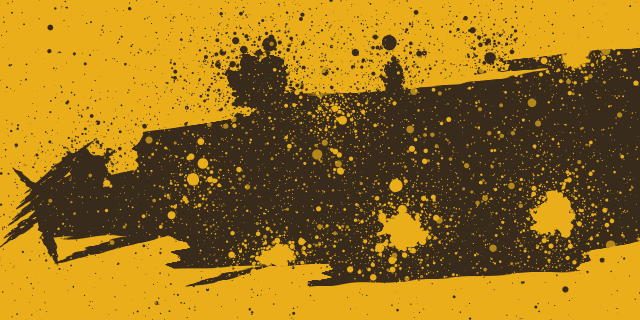
Write a Shadertoy shader that draws this background.

```glsl
#define YELLOW vec3(0.914, 0.682, 0.102)
#define INK vec3(0.220, 0.170, 0.110)
#define EDGE_ROUGHNESS 0.016
#define BRISTLE_FREQ 75.0
#define SPRAY_LAYERS 6
#define SPRAY_CELL 0.046
#define SPRAY_FALLOFF 1.7
#define DUST_AMOUNT 0.05

float hash(vec2 p) {
    return fract(sin(dot(p, vec2(127.1, 311.7))) * 43758.5453);
}

float noise(vec2 p) {
    vec2 i = floor(p), f = fract(p);
    f = f * f * (3.0 - 2.0 * f);
    return mix(mix(hash(i), hash(i + vec2(1, 0)), f.x),
               mix(hash(i + vec2(0, 1)), hash(i + vec2(1, 1)), f.x), f.y);
}

// Turns a distance (positive inside) into antialiased coverage
float cover(float d) {
    return clamp(0.5 + d * iResolution.y, 0.0, 1.0);
}

// Slanted band: x span, y of the top and bottom edge at both ends, ragged ends
float stroke(vec2 p, vec2 span, vec2 top, vec2 bottom, float rag) {
    float t = (p.x - span.x) / (span.y - span.x);
    float slope = (top.y - top.x) / (span.y - span.x);
    float lane = p.y - slope * p.x;
    float fray = rag * (0.6 * noise(vec2(lane * BRISTLE_FREQ, span.x * 9.0))
                      + 0.4 * noise(vec2(lane * 22.0, span.y * 5.0)));
    float rough = EDGE_ROUGHNESS * (noise(vec2(p.x * 9.0, lane * 90.0)) - 0.5);
    float sides = min(mix(top.x, top.y, t) - p.y, p.y - mix(bottom.x, bottom.y, t));
    float ends = min(p.x - span.x, span.y - p.x) - fray;
    return cover(min(sides + rough, ends));
}

// Thin tapered hair mark from a to b
float bristle(vec2 p, vec2 a, vec2 b, float width) {
    vec2 axis = b - a;
    float h = clamp(dot(p - a, axis) / dot(axis, axis), 0.0, 1.0);
    float taper = 0.15 + 0.85 * sin(3.14159 * h);
    float grain = 0.5 + noise(p * vec2(30.0, 110.0));
    return cover(width * taper * grain - length(p - a - h * axis));
}

float drop(vec2 p, vec2 centre, float radius) {
    float wobble = 0.2 * radius * (noise(p * 70.0) - 0.5);
    return cover(radius + wobble - length(p - centre));
}

// Dots thinning out from a centre, around an irregular solid core
float spray(vec2 p, vec2 centre, vec2 spread, float amount, float core) {
    vec2 offset = (p - centre) / spread;
    float blot = 0.65 * noise(p * 38.0) + 0.35 * noise(p * 95.0) - 0.5;
    float ink = core > 0.0 ? cover((core - length(offset) + 1.1 * blot * core) * spread.y * 0.7) : 0.0;
    float size = SPRAY_CELL;
    for (int i = 0; i < SPRAY_LAYERS; i++) {
        float turn = 0.6 + 1.1 * float(i);
        mat2 rot = mat2(cos(turn), sin(turn), -sin(turn), cos(turn));
        vec2 q = rot * p / size, id = floor(q);
        vec2 seed = id + 17.0 * float(i) + floor(centre * 50.0);
        vec2 away = (transpose(rot) * (id + 0.5) * size - centre) / spread;
        float chance = amount * exp(-SPRAY_FALLOFF * length(away));
        float grow = hash(seed + 3.7);
        float radius = mix(0.08, 0.40, grow * grow) * (0.55 + 0.45 * exp(-dot(away, away)));
        vec2 jitter = vec2(hash(seed + 8.1), hash(seed + 5.3)) - 0.5;
        vec2 spot = id + 0.5 + jitter * (1.0 - 2.0 * radius);
        float dotInk = cover((radius - length(q - spot)) * size);
        ink = max(ink, dotInk * step(hash(seed), chance));
        size *= 0.73;
    }
    return ink;
}

void mainImage(out vec4 fragColor, in vec2 fragCoord) {
    vec2 p = fragCoord / iResolution.y;
    p.x += 1.0 - 0.5 * iResolution.x / iResolution.y;

    // Broad brush body
    float ink = stroke(p, vec2(0.38, 2.2), vec2(0.575, 0.880), vec2(0.26, 0.30), 0.09);
    ink = max(ink, stroke(p, vec2(0.76, 1.36), vec2(0.698, 0.724), vec2(0.50, 0.50), 0.08));
    ink = max(ink, stroke(p, vec2(1.50, 2.2), vec2(0.805, 0.868), vec2(0.70, 0.70), 0.16));
    ink = max(ink, stroke(p, vec2(0.09, 0.60), vec2(0.420, 0.490), vec2(0.25, 0.27), 0.07));
    ink = max(ink, stroke(p, vec2(0.48, 1.14), vec2(0.350, 0.350), vec2(0.16, 0.185), 0.14));
    ink = max(ink, stroke(p, vec2(0.92, 1.92), vec2(0.350, 0.350), vec2(0.10, 0.165), 0.15));
    ink = max(ink, stroke(p, vec2(1.70, 2.2), vec2(0.400, 0.400), vec2(0.17, 0.305), 0.08));

    // Dry hairs fanning off the left and lower edges
    for (int i = 0; i < 8; i++) {
        float k = float(i);
        vec2 fan = vec2(0.013 * k, 0.225 + 0.026 * k + 0.02 * hash(vec2(k, 2.0)));
        ink = max(ink, bristle(p, fan, fan + vec2(0.20, 0.15), 0.009));
        vec2 low = vec2(0.17 + 0.04 * k, 0.175 + 0.010 * k);
        ink = max(ink, bristle(p, low, low + vec2(0.22, 0.085), 0.010));
    }
    ink = max(ink, bristle(p, vec2(0.04, 0.475), vec2(0.20, 0.33), 0.014));
    ink = max(ink, bristle(p, vec2(0.11, 0.38), vec2(0.18, 0.17), 0.018));
    ink = max(ink, bristle(p, vec2(0.58, 0.105), vec2(0.84, 0.170), 0.009));

    // Dark splashes above the stroke
    ink = max(ink, spray(p, vec2(0.81, 0.74), vec2(0.21, 0.19), 1.0, 0.48));
    ink = max(ink, spray(p, vec2(1.23, 0.76), vec2(0.12, 0.17), 0.8, 0.28));
    ink = max(ink, spray(p, vec2(1.53, 0.84), vec2(0.10, 0.11), 0.65, 0.0));
    ink = max(ink, spray(p, vec2(0.28, 0.48), vec2(0.13, 0.11), 0.9, 0.55));
    ink = max(ink, drop(p, vec2(0.841, 0.862), 0.023));
    ink = max(ink, drop(p, vec2(1.217, 0.867), 0.023));
    ink = max(ink, drop(p, vec2(1.531, 0.818), 0.018));

    // Yellow splashes and dust over the stroke
    float bare = spray(p, vec2(1.05, 0.66), vec2(0.14, 0.13), 0.9, 0.0);
    bare = max(bare, spray(p, vec2(0.61, 0.43), vec2(0.12, 0.16), 0.5, 0.0));
    bare = max(bare, spray(p, vec2(1.26, 0.28), vec2(0.15, 0.13), 1.0, 0.42));
    bare = max(bare, spray(p, vec2(1.73, 0.33), vec2(0.13, 0.16), 1.0, 0.44));
    bare = max(bare, spray(p, vec2(1.80, 0.815), vec2(0.12, 0.07), 1.0, 0.40));
    bare = max(bare, spray(p, vec2(0.87, 0.20), vec2(0.15, 0.09), 0.9, 0.32));
    bare = max(bare, 0.7 * spray(p, vec2(1.1, 0.45), vec2(2.0, 1.0), DUST_AMOUNT, 0.0));
    bare = max(bare, drop(p, vec2(0.604, 0.440), 0.019));
    bare = max(bare, drop(p, vec2(1.238, 0.420), 0.021));
    bare = max(bare, drop(p, vec2(1.064, 0.466), 0.011));
    bare = max(bare, drop(p, vec2(0.942, 0.245), 0.011));
    bare = max(bare, drop(p, vec2(0.333, 0.427), 0.011));
    bare = max(bare, drop(p, vec2(1.987, 0.740), 0.008));

    // Scratches left by dry bristles
    bare = max(bare, bristle(p, vec2(1.27, 0.728), vec2(1.71, 0.785), 0.011));
    bare = max(bare, bristle(p, vec2(0.55, 0.617), vec2(0.78, 0.663), 0.009));
    bare = max(bare, bristle(p, vec2(1.82, 0.205), vec2(2.10, 0.245), 0.016));

    fragColor = vec4(mix(YELLOW, INK, ink * (1.0 - bare)), 1.0);
}
```
